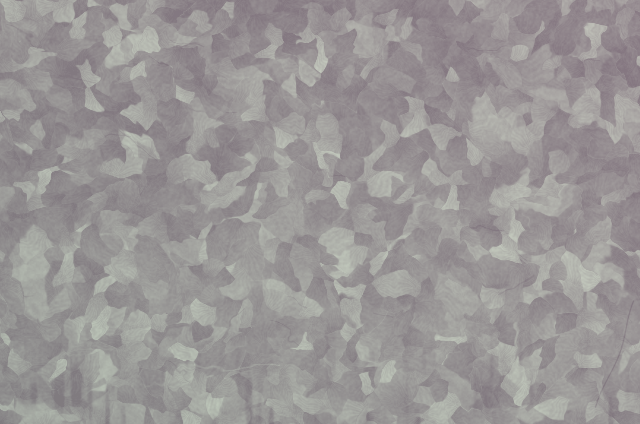
Give the GLSL for this texture, as a Shadertoy shader.

```glsl
vec4 hash4(vec2 p) {
    vec4 q = fract(p.xyxy * vec4(0.1031, 0.1030, 0.0973, 0.1099));
    q += dot(q, q.wzxy + 33.33);
    return fract((q.xxyz + q.yzzw) * q.zywx);
}

float noise(vec2 p) {
    vec2 i = floor(p), f = fract(p);
    f *= f * (3.0 - 2.0 * f);
    return mix(mix(hash4(i).x, hash4(i + vec2(1, 0)).x, f.x),
               mix(hash4(i + vec2(0, 1)).x, hash4(i + vec2(1, 1)).x, f.x), f.y);
}

// Layered sines that roughen the crystal outlines
vec2 ripple(vec2 p) {
    vec2 shift = vec2(0.0);
    float freq = 17.0;
    for (int i = 0; i < 5; i++) {
        shift += sin(p.yx * freq + shift.yx * 60.0 + float(i)) / freq;
        p = mat2(0.8, 0.6, -0.6, 0.8) * p;
        freq *= 1.8;
    }
    return shift * 0.2;
}

// Stretched cells with fan-shaped ribs: x is tone, y is coverage
vec2 flakes(vec2 p, float seed) {
    vec2 cell = floor(p), sum = vec2(0.0);
    float total = 1e-30;
    for (int y = -2; y <= 2; y++)
    for (int x = -2; x <= 2; x++) {
        vec2 id = cell + vec2(x, y);
        vec4 rnd = hash4(id + seed);
        vec2 d = p - id - rnd.xy;
        float turn = 6.2832 * rnd.z;
        vec2 axis = vec2(cos(turn), sin(turn));
        vec2 q = vec2(dot(d, axis), dot(d, vec2(-axis.y, axis.x)));
        float dist = length(q * vec2(0.72, 1.35))
                   + 0.12 * abs(q.x + q.y) + 0.1 * abs(q.x - 0.7 * q.y);
        float weight = exp(-42.0 * dist);

        float angle = atan(q.y, q.x + 0.8);
        float ribs = sin(angle * 38.0 + 2.0 * sin(q.x * 9.0 + turn))
                   + 0.6 * sin(angle * 17.0 + turn);
        float light = pow(rnd.w, 2.3);
        float tone = 0.06 + 0.93 * light + 0.22 * q.x
                   + ribs * (0.035 + 0.035 * light);
        float cover = smoothstep(0.4, 0.65, fract(rnd.w * 7.3 + rnd.x * 5.1));
        sum += weight * vec2(tone, cover);
        total += weight;
    }
    return sum / total;
}

float segment(vec2 p, vec2 a, vec2 b) {
    vec2 ab = b - a;
    return length(p - a - ab * clamp(dot(p - a, ab) / dot(ab, ab), 0.0, 1.0));
}

float hairline(float dist, float width) {
    float blur = 1.0 / iResolution.y;
    return 1.0 - smoothstep(width - blur * 0.5, width + blur, dist);
}

void mainImage(out vec4 fragColor, in vec2 fragCoord) {
    vec2 p = fragCoord / iResolution.y;
    vec2 uv = fragCoord / iResolution.xy;
    vec2 bent = p + ripple(p);

    // Overlapping crystals, from large to small
    float tone = 0.3;
    float scale = 9.0;
    for (int i = 0; i < 4; i++) {
        vec2 layer = flakes(bent * scale + float(i) * 7.7, 31.0 * float(i) + 5.0);
        tone = mix(tone, layer.x, (i == 0 ? 1.0 : layer.y) * 0.84);
        scale *= 1.38;
    }

    // Broad shading, worn streaks and fine grain
    tone += 0.14 * (noise(p * 4.0) - 0.5) + 0.1 * (noise(bent * 34.0) - 0.5);
    tone += 0.13 * (noise(p * 150.0) - 0.5) + 0.1 * (noise(p * 290.0) - 0.5);
    float low = smoothstep(0.3, 0.02, uv.y);
    float streak = noise(vec2(p.x * 75.0, p.y * 5.0)) * noise(p * vec2(22.0, 14.0));
    tone -= low * 0.35 * smoothstep(0.3, 0.75, streak);
    tone += 0.06 - 0.12 * smoothstep(0.45, 1.0, uv.y) - 0.09 * pow(abs(uv.x - 0.5) * 2.0, 3.0);

    // Scattered short scratches
    for (int i = 0; i < 20; i++) {
        vec4 rnd = hash4(vec2(float(i) * 3.7, 91.0));
        vec2 start = rnd.xy * vec2(iResolution.x / iResolution.y, 1.0);
        float slant = (rnd.z - 0.5) * 1.8;
        vec2 end = start + (0.03 + 0.07 * rnd.w) * vec2(cos(slant), sin(slant));
        tone -= 0.22 * hairline(segment(bent, start, end), 0.0007);
    }

    // One long dark scratch and one pale scrape
    float wave = 0.006 * sin(p.y * 28.0);
    tone -= 0.35 * hairline(segment(p + vec2(wave, 0.0), vec2(1.41, 0.04), vec2(1.5, 0.29)), 0.0008);
    tone += 0.25 * hairline(segment(bent, vec2(0.46, 0.15), vec2(0.67, 0.125)), 0.0015);

    // Zinc colours, rosy at upper right and greenish at lower left
    vec3 color = mix(vec3(0.54, 0.51, 0.53), vec3(0.73, 0.75, 0.71), clamp(tone, -0.15, 1.12));
    color += vec3(0.012, -0.008, 0.004) * (uv.x + uv.y - 1.0);
    fragColor = vec4(color, 1.0);
}
```
